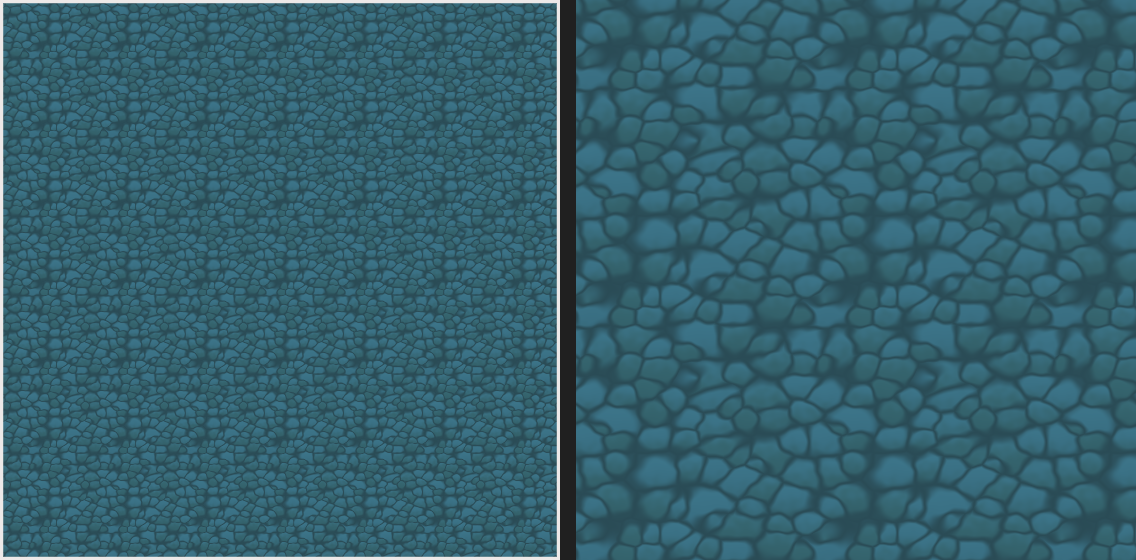
Left, the full canvas; right, a detail of the centre.
Write a WebGL 1 fragment shader that draws this texture.

```glsl
precision highp float;
// Repeating tile of small blue-teal pebbles inside a thin pale frame.

uniform vec2 u_resolution;

const float TILE_SIZE = 0.1412;
const vec2 STONES_PER_TILE = vec2(8.0, 9.0);
const float FRAME_WIDTH = 0.0058;

const vec3 GAP_COLOR = vec3(0.165, 0.295, 0.335);
const vec3 TEAL_COLOR = vec3(0.207, 0.392, 0.430);
const vec3 BLUE_COLOR = vec3(0.228, 0.442, 0.520);
const vec3 FRAME_COLOR = vec3(0.93, 0.915, 0.91);

vec2 hash2(vec2 p) {
  vec2 k = vec2(dot(p, vec2(127.1, 311.7)), dot(p, vec2(269.5, 183.3)));
  return fract(sin(k) * 43758.5);
}

// Wraps integer lattice coordinates so that the pattern tiles.
vec2 wrapCell(vec2 cell, vec2 period) {
  return floor(mod(cell + 0.5, period));
}

float cornerGradient(vec2 cell, vec2 corner, vec2 local, vec2 period) {
  vec2 gradient = hash2(wrapCell(cell + corner, period) + 57.0) * 2.0 - 1.0;
  return dot(gradient, local - corner);
}

// Periodic gradient noise, roughly -0.7 to 0.7.
float gradientNoise(vec2 p, vec2 period) {
  vec2 cell = floor(p);
  vec2 f = p - cell;
  vec2 u = f * f * f * (f * (f * 6.0 - 15.0) + 10.0);
  float low = mix(cornerGradient(cell, vec2(0.0, 0.0), f, period),
                  cornerGradient(cell, vec2(1.0, 0.0), f, period), u.x);
  float high = mix(cornerGradient(cell, vec2(0.0, 1.0), f, period),
                   cornerGradient(cell, vec2(1.0, 1.0), f, period), u.x);
  return mix(low, high, u.y);
}

mat2 rotation(float angle) {
  float c = cos(angle);
  float s = sin(angle);
  return mat2(c, -s, s, c);
}

// Weighted cells: x = distance to stone centre, y = margin to the next stone,
// z = random tone of the stone, w = height within the stone.
vec4 pebbles(vec2 p, vec2 period) {
  vec2 base = floor(p);
  float nearest = 8.0;
  float second = 8.0;
  vec2 toneAndHeight = vec2(0.0);
  for (int y = -2; y <= 2; y++) {
    for (int x = -2; x <= 2; x++) {
      vec2 cell = base + vec2(float(x), float(y));
      vec2 id = wrapCell(cell, period);
      vec2 center = cell + 0.5 + (hash2(id) - 0.5) * 0.85;
      vec2 traits = hash2(id + 19.0);
      float radius = mix(0.68, 1.25, traits.x * traits.x);
      vec2 offset = (p - center) / radius;
      vec2 axes = rotation(mix(-0.4, 0.8, traits.y)) * offset;
      float d = length(axes * vec2(0.88, 1.12));
      if (d < nearest) {
        second = nearest;
        nearest = d;
        float tone = 0.65 * hash2(id + 41.0).x + 0.35 * traits.x;
        toneAndHeight = vec2(tone, offset.y);
      } else {
        second = min(second, d);
      }
    }
  }
  return vec4(nearest, second - nearest, toneAndHeight);
}

vec3 pebbleColor(vec2 p, vec2 period) {
  // Gentle warping makes the outlines irregular.
  float warpX = gradientNoise(p * 2.0, period * 2.0);
  float warpY = gradientNoise(p * 2.0 + 5.3, period * 2.0);
  vec4 stone = pebbles(p + 0.16 * vec2(warpX, warpY), period);

  // Stone faces: individual tint, upper light and mottling.
  float mottling = gradientNoise(p * 3.0 + 2.7, period * 3.0);
  float light = stone.z + 0.45 * stone.w + 0.25 * mottling;
  vec3 face = mix(TEAL_COLOR, BLUE_COLOR, smoothstep(0.15, 0.8, light));
  face *= 1.0 + 0.07 * clamp(stone.w, -1.0, 0.5);

  // Soft dark seams, widest where several stones meet.
  float seam = smoothstep(-0.03, 0.30, stone.y);
  float body = 1.0 - 0.85 * smoothstep(0.48, 0.88, stone.x);
  return mix(GAP_COLOR, face, seam * body);
}

float frameMask(vec2 uv, float width, float softness) {
  vec2 inset = min(uv, 1.0 - uv);
  float edge = min(inset.x, inset.y);
  return 1.0 - smoothstep(width - softness, width + softness, edge);
}

void main() {
  vec2 uv = gl_FragCoord.xy / u_resolution;
  vec2 p = uv / TILE_SIZE * STONES_PER_TILE;
  vec3 color = pebbleColor(p, STONES_PER_TILE);
  color = mix(color, FRAME_COLOR, frameMask(uv, FRAME_WIDTH, 0.0012));
  gl_FragColor = vec4(color, 1.0);
}
```
